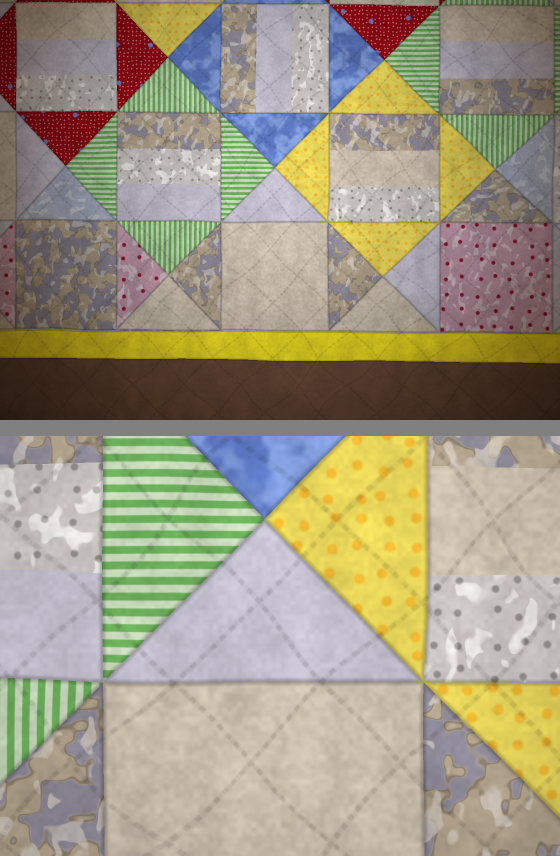
Top: the whole. Bottom: its middle third, enlarged.
This pattern is drawn by a Shadertoy shader. Its source:

```glsl
// Patchwork quilt: strip squares ringed by star triangles, yellow band and brown border.
#define FIRST_COLUMN 0.038
#define COLUMN_WIDTH 0.236
#define COLUMN_GROWTH 0.004
#define ROW_TOP 0.991
#define ROW_HEIGHT 0.259
#define SEAM_WIDTH 0.011
#define STITCH_FREQ 2.0
#define LIGHT_CENTER vec2(0.68, 0.59)
#define LIGHT_FALLOFF 1.2
#define PUCKER 0.16

const int RED = 0, BLUE = 1, YELLOW = 2, GREEN = 3, BEIGE = 4, LAVENDER = 5,
          LACE = 6, PRINT = 7, PINK = 8, PALE = 9;

vec2 hash2(vec2 p) {
    vec3 q = fract(p.xyx * vec3(0.1031, 0.1030, 0.0973));
    q += dot(q, q.yzx + 33.33);
    return fract((q.xx + q.yz) * q.zy);
}

float noise(vec2 p) {
    vec2 i = floor(p), f = fract(p);
    f = f * f * (3.0 - 2.0 * f);
    return mix(mix(hash2(i).x, hash2(i + vec2(1, 0)).x, f.x),
               mix(hash2(i + vec2(0, 1)).x, hash2(i + vec2(1, 1)).x, f.x), f.y);
}

// Soft round spots, one jittered spot per grid cell.
float spots(vec2 p, float density, float radius) {
    vec2 g = p * density;
    float d = length(fract(g) - 0.3 - 0.4 * hash2(floor(g)));
    return 1.0 - smoothstep(radius * 0.6, radius * 1.3, d);
}

vec3 fabric(int kind, vec2 p) {
    float blotch = noise(p * 45.0) * 0.65 + noise(p * 110.0) * 0.35;
    float sprig = smoothstep(0.66, 0.78, noise(p * vec2(110, 70) + 2.0 * blotch));
    if (kind == RED) {
        vec3 c = mix(vec3(0.62, 0.03, 0.08), vec3(0.95, 0.62, 0.62), 0.75 * spots(p, 100.0, 0.2));
        return mix(c, vec3(0.5, 0.52, 0.85), spots(p, 13.0, 0.08));
    }
    if (kind == BLUE) return mix(vec3(0.36, 0.47, 0.76), vec3(0.52, 0.63, 0.88), smoothstep(0.35, 0.7, blotch));
    if (kind == YELLOW) return mix(vec3(0.92, 0.85, 0.36), vec3(0.95, 0.70, 0.16), 0.8 * spots(p, 46.0, 0.2));
    if (kind == GREEN) {
        float wave = sin(6.2832 * (p.y + 0.003 * noise(p * 14.0)) / 0.0122);
        return mix(vec3(0.80, 0.87, 0.75), vec3(0.43, 0.70, 0.36), smoothstep(-0.35, 0.35, wave));
    }
    if (kind == BEIGE) return vec3(0.82, 0.77, 0.70) + 0.06 * (noise(p * 170.0) - 0.5);
    if (kind == LAVENDER) return vec3(0.78, 0.76, 0.82);
    if (kind == LACE) return mix(vec3(0.80, 0.78, 0.77), vec3(0.93, 0.92, 0.91), sprig)
                             - 0.22 * spots(p + 0.01, 42.0, 0.13);
    if (kind == PRINT) {
        vec3 c = mix(vec3(0.72, 0.66, 0.57), vec3(0.58, 0.56, 0.62), smoothstep(0.50, 0.60, blotch));
        c -= 0.14 * (1.0 - smoothstep(0.0, 0.04, abs(blotch - 0.52)));
        return mix(c, vec3(0.86, 0.83, 0.79), 0.7 * sprig);
    }
    if (kind == PINK) {
        vec3 c = mix(vec3(0.78, 0.62, 0.69), vec3(0.90, 0.84, 0.86), 0.7 * sprig);
        return mix(c, vec3(0.62, 0.08, 0.18), spots(p, 25.0, 0.12));
    }
    return mix(vec3(0.69, 0.72, 0.80), vec3(0.86, 0.87, 0.90), 0.6 * sprig);
}

// Fabric of the triangle that a square owns on one of its sides.
int starFabric(ivec2 id, bool sideways) {
    if (id.y > 2) return BEIGE;
    if (id.x < 0) return LAVENDER;
    if (id.x > 4) return PALE;
    int column = id.x / 2;
    if (id.y == 2) return sideways ? int[3](PINK, PRINT, LAVENDER)[column]
                                   : int[3](PALE, LAVENDER, PRINT)[column];
    return int[7](YELLOW, RED, RED, BLUE, GREEN, GREEN, YELLOW)[clamp(id.x + 2 * id.y + 1, 0, 6)];
}

int squareFabric(ivec2 id, vec2 f) {
    if (id.x < 0 || id.y < 0) return BEIGE;
    int column = min(id.x / 2, 2);
    if (id.y >= 2) return int[3](PRINT, BEIGE, PINK)[column];
    float along = id == ivec2(2, 0) ? f.x : f.y;
    int strip = (id.y * 3 + column) * 3 + int(along * 3.0);
    return int[15](BEIGE, LAVENDER, LACE,  PRINT, LAVENDER, LACE,  BEIGE, LAVENDER, PRINT,
                   PRINT, LACE, LAVENDER,  PRINT, BEIGE, LACE)[clamp(strip, 0, 14)];
}

vec3 quilt(vec2 p) {
    // Columns widen slowly to the right; seams wander a little.
    vec2 w = p + 0.005 * (vec2(noise(p * 9.0), noise(p * 9.0 + 31.0)) - 0.5);
    float root = sqrt(COLUMN_WIDTH * COLUMN_WIDTH + 4.0 * COLUMN_GROWTH * (w.x - FIRST_COLUMN));
    vec2 cell = vec2((root - COLUMN_WIDTH) / (2.0 * COLUMN_GROWTH),
                     (ROW_TOP - w.y + 0.007 * (0.5 - w.x)) / ROW_HEIGHT);
    ivec2 id = ivec2(floor(cell));
    vec2 f = fract(cell), c = f - 0.5, a = abs(c);
    float bandTop = 0.2135 - 0.005 * w.x, bandBottom = 0.149 - 0.010 * w.x;
    float seam = 0.5 - max(a.x, a.y);
    vec3 color;
    if (w.y < bandTop) {
        color = w.y > bandBottom ? vec3(0.98, 0.91, 0.14) : vec3(0.43, 0.31, 0.23);
        seam = min(bandTop - w.y, abs(w.y - bandBottom)) / ROW_HEIGHT;
    } else if (((id.x + id.y) & 1) == 0) {
        color = fabric(squareFabric(id, f), p);
    } else {
        bool sideways = a.x > a.y;
        ivec2 owner = id + (sideways ? ivec2(sign(c.x), 0) : ivec2(0, sign(c.y)));
        color = fabric(starFabric(owner, sideways), sideways ? p : p.yx);
        seam = min(seam, 0.7 * abs(a.x - a.y));
    }
    // Seam creases, diagonal dashed quilting, puckers and weave.
    color *= 1.0 - 0.22 * (1.0 - smoothstep(0.0, SEAM_WIDTH * 1.5, seam));
    vec2 diagonal = vec2(cell.x + cell.y, cell.x - cell.y) * STITCH_FREQ + 0.25 * noise(cell * 3.0);
    vec2 away = abs(fract(diagonal) - 0.5);
    vec2 dash = 0.4 + 0.6 * smoothstep(-0.3, 0.3, sin(diagonal.yx * 55.0));
    vec2 stitch = (1.0 - smoothstep(0.008, 0.035, away)) * dash;
    color *= 1.0 - 0.12 * max(stitch.x, stitch.y);
    float pucker = 0.6 * noise(p * vec2(38, 22)) + 0.4 * noise(p * vec2(60, 85) + 7.0);
    color *= 1.0 + PUCKER * (pucker - 0.5) + 0.07 * (noise(p * 260.0) - 0.5);
    // Light falls off from the middle and turns warm at the rim.
    vec2 d = p - LIGHT_CENTER;
    float light = exp(-LIGHT_FALLOFF * dot(d, d));
    return color * light * mix(vec3(1.0, 0.90, 0.80), vec3(1.0), smoothstep(0.4, 0.8, light));
}

void mainImage(out vec4 fragColor, in vec2 fragCoord) {
    vec3 sum = vec3(0.0);
    for (int i = 0; i < 4; i++) {
        vec2 offset = vec2(i & 1, i >> 1) * 0.5 - 0.25;
        sum += quilt((fragCoord + offset) / iResolution.y);
    }
    fragColor = vec4(sum * 0.25, 1.0);
}
```
